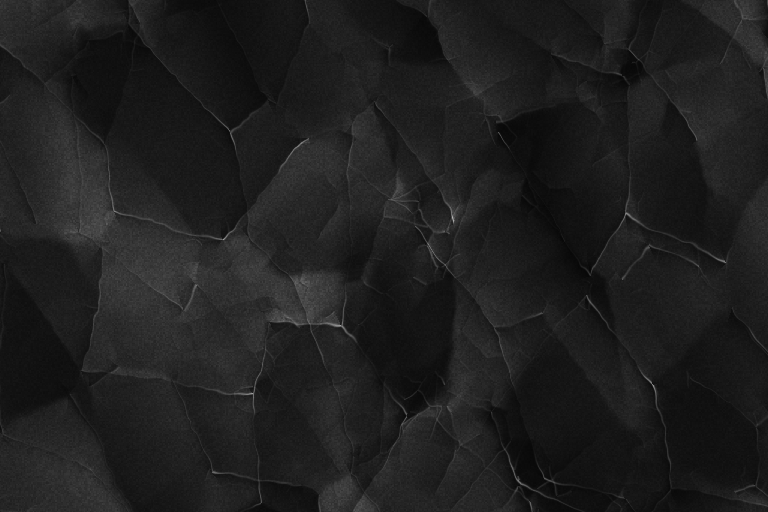
Reproduce this texture procedurally as a WebGL 1 fragment shader.

```glsl
precision highp float;
// Crumpled black paper under a low light from the right.
// Overlapping scales of cellular noise give tilted facets; a few of the cell
// borders become creases with a thin ridge and a shadow, knotted where they meet.

uniform vec2 u_resolution;

const vec2 LIGHT = vec2(0.92, 0.39);

struct Fold {
  float tone;      // facet brightness, around zero
  float side;      // signed distance to the crease, positive on the lit side
  float strength;  // random sharpness of this crease, 0 to 1
  float pinch;     // closeness to a meeting point of creases
};

vec2 hash2(vec2 c) {
  vec3 q = fract(c.xyx * vec3(0.1031, 0.1030, 0.0973));
  q += dot(q, q.yzx + 33.33);
  return fract((q.xx + q.yz) * q.zy);
}

// Cellular noise: facets blended with the given sharpness, and their borders.
Fold crumple(vec2 p, float scale, float sharpness) {
  p *= scale;
  vec2 base = floor(p), nearest = vec2(0.0), id = base;
  float best = 8.0;
  for (int j = -1; j <= 1; j++) {
    for (int i = -1; i <= 1; i++) {
      vec2 cell = base + vec2(float(i), float(j));
      vec2 r = cell + hash2(cell) - p;
      float d = length(r);
      if (d < best) { best = d; nearest = r; id = cell; }
    }
  }
  float edge = 8.0, second = 8.0, strength = 0.0, facing = 1.0;
  float tone = 0.0, total = 0.0;
  for (int j = -2; j <= 2; j++) {
    for (int i = -2; i <= 2; i++) {
      vec2 cell = base + vec2(float(i), float(j));
      vec2 r = cell + hash2(cell) - p;
      vec2 tilt = 2.0 * hash2(cell + 71.0) - 1.0;
      float level = 2.0 * hash2(cell + 37.0).x - 1.0;
      float weight = exp(-sharpness * max(length(r) - best, 0.0));
      tone += weight * (0.75 * level + 1.9 * dot(tilt, r));
      total += weight;
      vec2 gap = cell - id;
      if (dot(gap, gap) > 0.1) {
        vec2 n = normalize(r - nearest);
        float e = dot(0.5 * (r + nearest), n);
        if (e < edge) {
          second = edge;
          edge = e;
          strength = smoothstep(0.3, 1.0, hash2(cell + id + 13.0).y);
          facing = dot(n, LIGHT) > 0.0 ? -1.0 : 1.0;
        } else {
          second = min(second, e);
        }
      }
    }
  }
  return Fold(tone / total, facing * edge / scale, strength,
              exp(-34.0 * second / scale));
}

// Bright hairline on the lit side of a crease.
float ridge(Fold f, float width) {
  float x = (f.side - 0.001) / width;
  return exp(-x * x) * f.strength * (0.16 + 0.8 * f.pinch);
}

// Relief beside a crease: dark behind it, a weak glow in front.
float relief(Fold f, float reach) {
  float lit = smoothstep(-0.0015, 0.0015, f.side);
  float fall = exp(-abs(f.side) / reach) * f.strength * (0.35 + 0.65 * f.pinch);
  return fall * mix(-1.0, 0.3, lit);
}

// Layered sines that bend the creases, from broad sweep to fine jitter.
vec2 warp(vec2 p) {
  vec2 q = p + 0.017 * sin(5.3 * p.yx + vec2(1.0, 4.0) + 2.0 * sin(3.1 * p));
  q += 0.004 * sin(21.0 * q.yx + vec2(2.0, 0.5) + 2.0 * sin(17.0 * q));
  q += 0.0017 * sin(67.0 * q.yx + 3.0 * sin(41.0 * q));
  return q + 0.0011 * sin(151.0 * q.yx + 2.0 * sin(113.0 * q));
}

void main() {
  vec2 p = gl_FragCoord.xy / u_resolution.y;
  vec2 q = warp(p);
  // Uneven treatment of the sheet: soft or sharp folds, calm or busy areas
  float softness = 0.5 + 0.5 * sin(6.0 * p.x + 2.5 * sin(5.0 * p.y + 1.0));
  float busy = smoothstep(-0.3, 0.9, sin(4.7 * p.x + 2.0 * sin(4.1 * p.y) + 2.6));
  float wear = smoothstep(-0.5, 0.9, sin(13.0 * q.x + 3.0 * sin(9.0 * q.y))
                                   + 0.5 * sin(37.0 * q.y + 2.0 * sin(23.0 * q.x)));

  Fold large = crumple(q * vec2(1.2, 0.85) + 4.3, 3.1, mix(110.0, 22.0, softness));
  Fold medium = crumple(vec2(1.25 * q.x + 0.5 * q.y, 0.8 * q.y) + 9.1, 4.6,
                        mix(20.0, 100.0, softness));
  Fold little = crumple(vec2(q.x - 0.4 * q.y, 0.8 * q.y) + 6.2, 9.5, 34.0);
  Fold tiny = crumple(q + 2.7, 21.0, 30.0);
  float knot = max(large.pinch, 0.7 * medium.pinch) * (0.4 + 0.6 * busy);

  // Facets, relief and grain, multiplied onto the paper tone
  vec2 speck = hash2(floor(p * 342.0));
  float light = 0.47 * large.tone + 0.33 * medium.tone
              + (0.04 + 0.18 * busy) * little.tone + 0.5 * knot * tiny.tone
              + 0.10 * sin(2.0 - 2.2 * p.x - 2.0 * p.y)
              + 0.19 * (speck.x + speck.y - 1.0);
  light += 0.9 * relief(large, 0.018) + 0.7 * relief(medium, 0.013)
         + 0.4 * busy * relief(little, 0.007) + 1.2 * knot * relief(tiny, 0.005);
  float paper = 0.113 * exp(light);

  // Creases
  float width = max(0.0018, 0.6 / u_resolution.y);
  float shine = 0.5 * ridge(large, width) + 0.35 * ridge(medium, width)
              + 0.12 * busy * ridge(little, width) + 0.35 * knot * ridge(tiny, width);
  paper += (0.15 + 0.85 * wear) * shine;
  gl_FragColor = vec4(vec3(clamp(paper, 0.03, 0.8)), 1.0);
}
```
